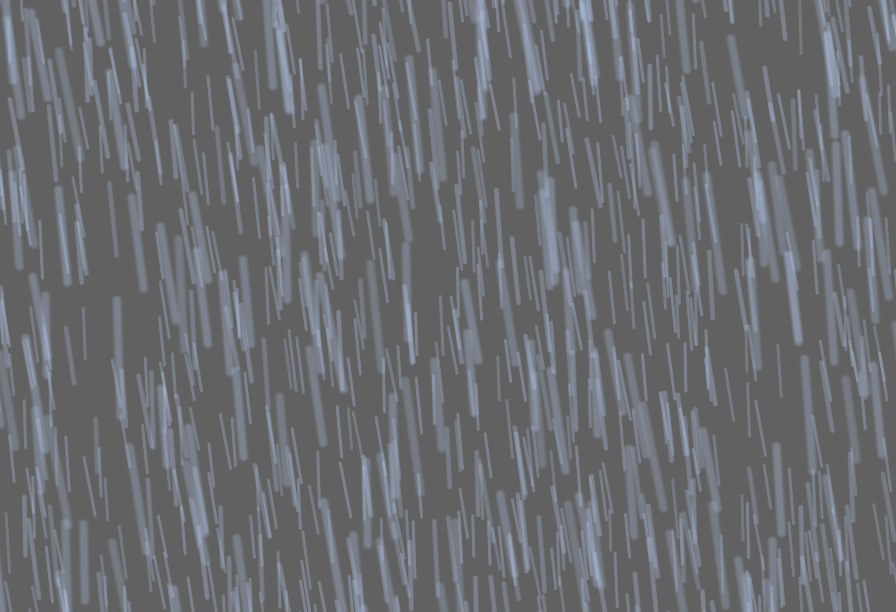
Give the GLSL for this pattern, as a Shadertoy shader.

```glsl
// Slanted rain: translucent pale blue streaks in three depths over flat grey
#define SKY_COLOR vec3(0.38, 0.38, 0.38)
#define RAIN_COLOR vec3(0.70, 0.78, 0.92)
#define OPACITY 0.31
#define SLOPE_MIN 0.02
#define SLOPE_MAX 0.21
#define SLOTS 3
#define SLOT_CHANCE 0.34

float hash(vec2 p) {
    return fract(sin(dot(p, vec2(127.1, 311.7))) * 43758.5453);
}

// Distance to a segment given by its centre offset and half axis
float segmentDistance(vec2 offset, vec2 halfAxis) {
    float t = clamp(dot(offset, halfAxis) / dot(halfAxis, halfAxis), -1.0, 1.0);
    return length(offset - halfAxis * t);
}

// Blends one depth of streaks; cells hold a random number of drops
vec3 rainLayer(vec3 color, vec2 p, vec2 cellSize, float halfLength,
               float halfWidth, float blur, float seed) {
    float pixel = 1.0 / iResolution.y;
    float soft = max(0.6 * pixel, blur * halfWidth);
    vec2 home = floor(p / cellSize);

    for (int y = -1; y <= 1; y++)
    for (int x = -1; x <= 1; x++)
    for (int slot = 0; slot < SLOTS; slot++) {
        vec2 cell = home + vec2(x, y);
        vec2 key = cell + seed + float(slot) * vec2(17.3, 41.9);
        if (hash(key) > SLOT_CHANCE) continue;

        // Random place, lean, length and strength of the drop
        vec2 jitter = vec2(hash(key + 3.7), hash(key + 8.1));
        float slope = mix(SLOPE_MIN, SLOPE_MAX, hash(key + 12.9));
        float size = mix(0.75, 1.15, hash(key + 19.3));
        float strength = mix(0.75, 1.1, hash(key + 27.7));

        vec2 offset = p - (cell + jitter) * cellSize;
        vec2 halfAxis = normalize(vec2(-slope, 1.0)) * halfLength * size;
        float d = segmentDistance(offset, halfAxis);
        float cover = 1.0 - smoothstep(halfWidth - soft, halfWidth + soft, d);
        color = mix(color, RAIN_COLOR, cover * strength * OPACITY);
    }
    return color;
}

void mainImage(out vec4 fragColor, in vec2 fragCoord) {
    vec2 p = fragCoord / iResolution.y;
    vec3 color = SKY_COLOR;

    // Near, wide and soft; then middle; then far, thin and crisp
    color = rainLayer(color, p, vec2(0.075, 0.177), 0.083, 0.0065, 0.60, 5.3);
    color = rainLayer(color, p, vec2(0.070, 0.116), 0.056, 0.0037, 0.45, 63.1);
    color = rainLayer(color, p, vec2(0.032, 0.088), 0.043, 0.0024, 0.30, 131.7);

    fragColor = vec4(color, 1.0);
}
```
